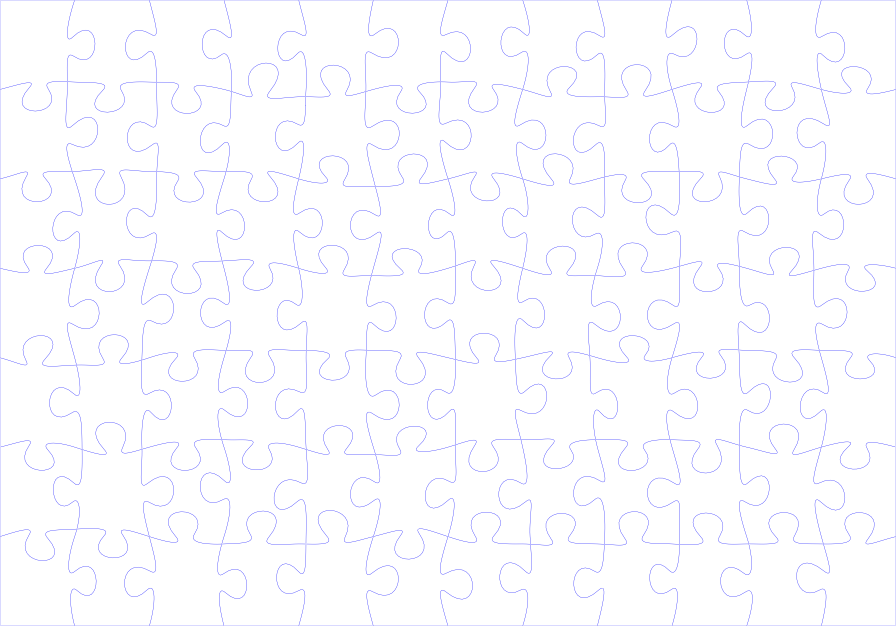
Write a WebGL 1 fragment shader that draws this pattern.

```glsl
precision highp float;
// Draws a jigsaw puzzle of 12 by 7 pieces as hairline blue cuts on white.

uniform vec2 u_resolution;

const vec2 PIECES = vec2(12.0, 7.0);
const vec3 PAPER = vec3(1.0);
const vec3 INK = vec3(0.0, 0.0, 1.0);
const float LINE_WIDTH = 0.00033; // fraction of the canvas width

// Tab proportions, in units of the mean piece side
const float NECK = 0.115;
const float HEAD = 0.41;
const float DEPTH = 0.38;
const float SAG = 0.09;
const float RISE = 0.28;
const int CURVE_STEPS = 16;

float hash(vec2 p) {
  vec3 q = fract(p.xyx * vec3(0.1031, 0.1030, 0.0973));
  q += dot(q, q.yzx + 33.33);
  return fract((q.x + q.y) * q.z);
}

// Random value in -amount..amount
float jitter(vec2 id, float channel, float amount) {
  return (hash(id + channel * vec2(17.0, 59.0)) * 2.0 - 1.0) * amount;
}

float tabSide(vec2 id) {
  return hash(id + 7.0) < 0.5 ? -1.0 : 1.0;
}

vec2 nearer(vec2 a, vec2 b) {
  return dot(a, a) < dot(b, b) ? a : b;
}

// Offset from p to the closest point of a segment
vec2 toSegment(vec2 p, vec2 a, vec2 b) {
  vec2 ab = b - a;
  float t = clamp(dot(p - a, ab) / max(dot(ab, ab), 1e-8), 0.0, 1.0);
  return a + ab * t - p;
}

vec2 cubic(vec2 a, vec2 b, vec2 c, vec2 d, float t) {
  float s = 1.0 - t;
  return s * s * (s * a + 3.0 * t * b) + t * t * (3.0 * s * c + t * d);
}

vec2 toCubic(vec2 p, vec2 a, vec2 b, vec2 c, vec2 d) {
  vec2 best = vec2(10.0);
  vec2 last = a;
  for (int i = 1; i <= CURVE_STEPS; i++) {
    vec2 next = cubic(a, b, c, d, float(i) / float(CURVE_STEPS));
    best = nearer(best, toSegment(p, last, next));
    last = next;
  }
  return best;
}

// Offset to one piece edge; p.x runs along the cut, p.y across it
vec2 toEdge(vec2 p, float len, float index, float count, float line, float lines, float seed) {
  if (line < 0.5 || line > lines - 0.5) return vec2(0.0, -p.y);

  vec2 id = vec2(index, line + seed);
  vec2 step1 = vec2(1.0, 0.0);
  float side = tabSide(id);
  float before = index < 0.5 ? -side : tabSide(id - step1);
  float after = index > count - 1.5 ? -side : tabSide(id + step1);

  // Ends sag away from the tabs on either side
  vec2 start = vec2(0.0, -0.5 * SAG * (before + side));
  vec2 end = vec2(len, -0.5 * SAG * (side + after));
  float startSlope = 0.5 * RISE * (before - side) + jitter(id, 1.0, 0.06);
  float endSlope = 0.5 * RISE * (side - after) + jitter(id + step1, 1.0, 0.06);

  // Neck and head of the tab
  float middle = 0.5 * len + jitter(id, 2.0, 0.025);
  float skew = jitter(id, 3.0, 0.09);
  float depth = DEPTH + jitter(id, 4.0, 0.035);
  vec2 neckA = vec2(middle - NECK, side * jitter(id, 5.0, 0.035));
  vec2 neckB = vec2(middle + NECK, side * jitter(id, 6.0, 0.035));
  vec2 headA = vec2(middle - HEAD + skew, side * (depth + jitter(id, 7.0, 0.04)));
  vec2 headB = vec2(middle + HEAD + skew, side * (depth + jitter(id, 8.0, 0.04)));

  vec2 shoulderA = toCubic(p, start, start + 0.25 * len * vec2(1.0, startSlope),
                           neckA + 0.3 * (neckA - headA), neckA);
  vec2 head = toCubic(p, neckA, headA, headB, neckB);
  vec2 shoulderB = toCubic(p, neckB, neckB + 0.3 * (neckB - headB),
                           end - 0.25 * len * vec2(1.0, endSlope), end);
  return nearer(head, nearer(shoulderA, shoulderB));
}

float ramp(float x) {
  return 0.5 * max(x, 0.0) * max(x, 0.0);
}

// Share of a square pixel inside a half plane at distance x
float halfPlane(float x, float major, float minor) {
  float d = clamp(x, -1.0, 1.0);
  float a = 0.5 * (major + minor);
  float b = 0.5 * (major - minor);
  return (ramp(d + a) - ramp(d + b) - ramp(d - b) + ramp(d - a)) / (major * minor);
}

float lineCoverage(vec2 offset, float width) {
  float d = length(offset);
  vec2 n = abs(offset) / max(d, 1e-4);
  float major = max(max(n.x, n.y), 0.7);
  float minor = max(min(n.x, n.y), 0.1);
  return halfPlane(d + 0.5 * width, major, minor) - halfPlane(d - 0.5 * width, major, minor);
}

void main() {
  vec2 grid = gl_FragCoord.xy / u_resolution * PIECES;
  vec2 cell = floor(grid);
  vec2 pieceSize = u_resolution / PIECES;
  float unit = 0.5 * (pieceSize.x + pieceSize.y);
  vec2 side = pieceSize / unit;
  vec2 p = fract(grid) * side;

  // The four cuts around this piece
  vec2 across = vec2(10.0);
  for (int i = 0; i < 2; i++) {
    float k = float(i);
    vec2 row = toEdge(p - vec2(0.0, k * side.y), side.x, cell.x, PIECES.x, cell.y + k, PIECES.y, 20.0);
    vec2 column = toEdge(p.yx - vec2(0.0, k * side.x), side.y, cell.y, PIECES.y, cell.x + k, PIECES.x, 70.0);
    across = nearer(across, nearer(row, column.yx));
  }

  float ink = lineCoverage(across * unit, LINE_WIDTH * u_resolution.x);
  gl_FragColor = vec4(mix(PAPER, INK, clamp(ink, 0.0, 1.0)), 1.0);
}
```
